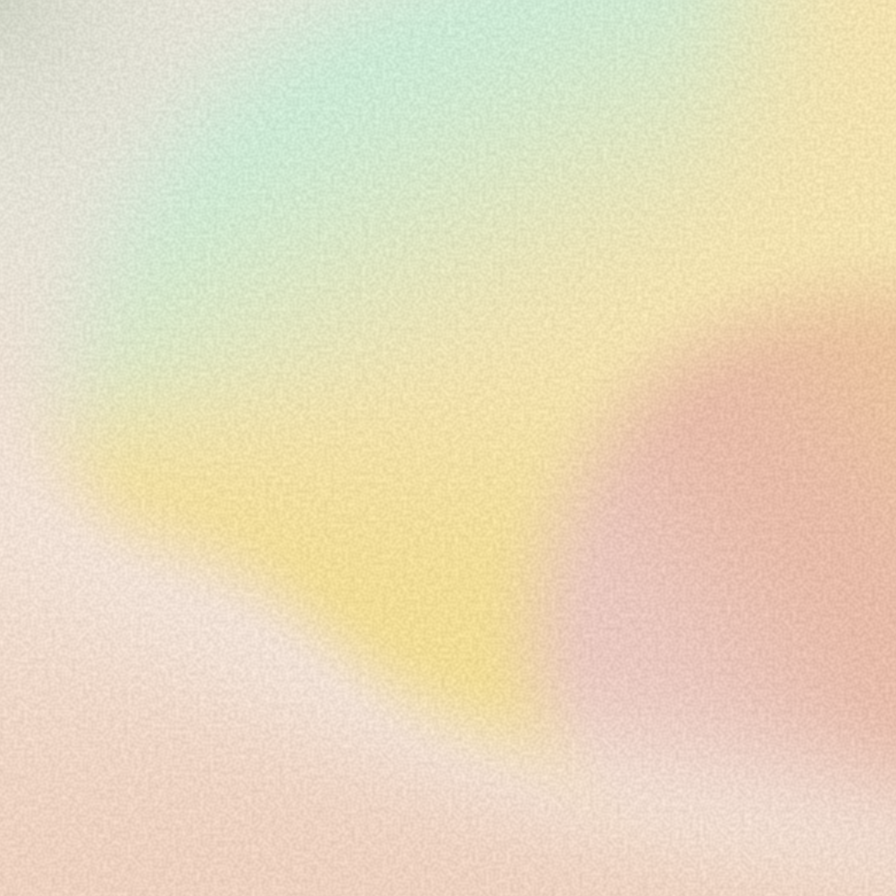
A WebGL 2 fragment shader for this background:

```glsl
#version 300 es
precision highp float;
// Soft pastel backdrop: a mint-to-yellow leaf and a coral disc melt into a
// warm cream ground. Each form is a distance or line test with a wide
// smoothstep edge; fine gradient noise adds paper grain on top.

#define LEAF_CENTER vec2(0.68, 0.47)
#define LEAF_RADIUS 0.61
#define LEAF_BLUR 0.09
#define LEAF_BASE_BLUR 0.065
#define DISC_CENTER vec2(1.0, 0.27)
#define DISC_RADIUS 0.405
#define DISC_BLUR 0.07
#define GRAIN_SCALE 260.0
#define GRAIN_AMOUNT 0.055

uniform vec2 u_resolution;
out vec4 fragColor;

// Integer hash giving a unit gradient for a lattice cell
vec2 gradientAt(vec2 cell) {
    uvec2 q = uvec2(ivec2(cell) + 4096);
    uint h = q.x * 1597334677u ^ q.y * 3812015801u;
    h = (h ^ (h >> 15)) * 2246822519u;
    h ^= h >> 13;
    float angle = float(h & 65535u) / 65536.0 * 6.28319;
    return vec2(cos(angle), sin(angle));
}

float gradientNoise(vec2 p) {
    vec2 cell = floor(p), f = p - cell;
    vec2 u = f * f * f * (f * (f * 6.0 - 15.0) + 10.0);
    vec2 e = vec2(0.0, 1.0);
    float a = dot(gradientAt(cell), f);
    float b = dot(gradientAt(cell + e.yx), f - e.yx);
    float c = dot(gradientAt(cell + e.xy), f - e.xy);
    float d = dot(gradientAt(cell + e.yy), f - e.yy);
    return mix(mix(a, b, u.x), mix(c, d, u.x), u.y);
}

// 0 below the edge, 1 above it
float softEdge(float d, float blur) {
    return smoothstep(-blur, blur, d);
}

// Cream ground: peach at the bottom, grey-green in the upper left corner
vec3 groundColor(vec2 p) {
    vec3 color = mix(vec3(0.93, 0.82, 0.75), vec3(0.94, 0.865, 0.81), smoothstep(0.0, 0.4, p.y));
    color = mix(color, vec3(0.905, 0.895, 0.85), smoothstep(0.38, 0.85, p.y));
    float ridge = (p.y - (0.455 - 0.66 * p.x + 0.31 * p.x * p.x)) / 0.1;
    color = mix(color, vec3(0.945, 0.885, 0.84), 0.85 * exp(-ridge * ridge));
    float corner = length(p - vec2(0.0, 1.0));
    return mix(color, vec3(0.80, 0.82, 0.76), 0.9 * exp(-corner * 9.0));
}

// Leaf: mint towards the upper left, yellow along its base and right side
vec3 leafColor(vec2 p) {
    vec3 yellow = mix(vec3(0.945, 0.865, 0.59), vec3(0.95, 0.885, 0.69), smoothstep(0.3, 0.65, p.y));
    float mint = smoothstep(0.25, 0.75, p.y - 0.5 * p.x);
    mint *= smoothstep(0.4, 0.62, p.y) * (1.0 - smoothstep(0.72, 1.0, p.x));
    return mix(yellow, vec3(0.80, 0.915, 0.835), mint);
}

float leafMask(vec2 p) {
    vec2 q = p - LEAF_CENTER;
    q.x = min(q.x, 0.0);
    float rim = softEdge(LEAF_RADIUS - length(q), LEAF_BLUR);
    float baseLine = 0.51 - 0.6 * p.x + 0.012 * sin(p.x * 18.0 + 2.8);
    return rim * softEdge(p.y - baseLine, LEAF_BASE_BLUR);
}

// Disc: pink at the lower left, coral in the middle, orange at the upper right
vec3 discColor(vec2 p) {
    vec3 color = mix(vec3(0.915, 0.785, 0.75), vec3(0.905, 0.735, 0.66),
                     smoothstep(0.9, 1.25, p.x + p.y * 0.8));
    return mix(color, vec3(0.915, 0.765, 0.62), smoothstep(1.3, 1.65, p.x + p.y));
}

void main() {
    vec2 p = gl_FragCoord.xy / u_resolution;

    vec3 ground = groundColor(p);
    vec3 color = mix(ground, leafColor(p), leafMask(p));

    // The disc hides the leaf and fades back to the ground below
    float discFade = softEdge(p.y - (0.19 - 0.2 * (p.x - 0.61)), 0.11);
    vec3 disc = mix(ground, discColor(p), discFade);
    color = mix(color, disc, softEdge(DISC_RADIUS - length(p - DISC_CENTER), DISC_BLUR));

    // Paper grain in two octaves
    float grain = gradientNoise(p * GRAIN_SCALE) + 0.6 * gradientNoise(p * GRAIN_SCALE * 0.53 + 17.3);
    fragColor = vec4(color + GRAIN_AMOUNT * grain, 1.0);
}
```
